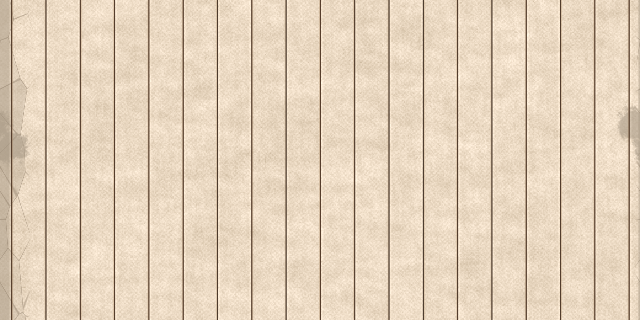
Write a WebGL 2 fragment shader that draws this pattern.

```glsl
#version 300 es
precision highp float;
// Cream woven cloth with nineteen thin dark vertical stripes and cracked, stained side edges.

uniform vec2 u_resolution;
out vec4 fragColor;

const vec3 CREAM = vec3(0.924, 0.855, 0.767);
const vec3 STAIN = vec3(0.69, 0.63, 0.55);
const vec3 CRACK = vec3(0.54, 0.47, 0.39);
const vec3 INK   = vec3(0.25, 0.19, 0.14);
const vec3 RIM   = vec3(0.76, 0.64, 0.50);
const float PITCH = 0.1072;         // stripe spacing, in canvas heights
const float FIRST_STRIPE = 0.0365;
const float TAU = 6.2831853;

float hash(vec2 p) {
    vec3 q = fract(p.xyx * vec3(0.1031, 0.1030, 0.0973));
    q += dot(q, q.yzx + 33.33);
    return fract((q.x + q.y) * q.z);
}

vec2 hash2(vec2 p) {
    return vec2(hash(p), hash(p + 57.3));
}

// Warped sines over five octaves, roughly -1 to 1.
float layeredSines(vec2 p) {
    float sum = 0.0, amp = 0.5;
    for (int i = 0; i < 5; i++) {
        sum += amp * sin(p.x + 1.7 * sin(p.y * 0.8)) * cos(p.y + 1.3 * sin(p.x * 0.7));
        p = mat2(1.4, 1.1, -1.1, 1.4) * p + 3.7;
        amp *= 0.68;
    }
    return sum;
}

// Cellular noise: xy is the nearest site, z the gap to the second nearest.
vec3 cells(vec2 p) {
    vec2 base = floor(p), site = vec2(0.0);
    float near = 9.0, next = 9.0;
    for (int y = -1; y <= 1; y++) {
        for (int x = -1; x <= 1; x++) {
            vec2 id = base + vec2(x, y);
            vec2 s = id + hash2(id);
            float d = distance(p, s);
            if (d < near) { next = near; near = d; site = s; }
            else next = min(next, d);
        }
    }
    return vec3(site, next - near);
}

// Sparse short scratches, one slanted stroke per chosen cell.
float flecks(vec2 p, float density) {
    vec2 id = floor(p), q = fract(p) - 0.5;
    float angle = TAU * hash(id + 9.1);
    vec2 dir = vec2(cos(angle), sin(angle));
    float along = max(abs(dot(q, dir)) - 0.18, 0.0);
    float d = length(vec2(along, dot(q, vec2(-dir.y, dir.x))));
    return step(1.0 - density, hash(id)) * (1.0 - smoothstep(0.02, 0.18, d));
}

// Round stain with a ragged border.
float blot(vec2 p, vec2 centre, float radius) {
    float ragged = 0.022 * layeredSines(p * 80.0);
    return 1.0 - smoothstep(-0.012, 0.012, length(p - centre) + ragged - radius);
}

// Brightness offset of the cloth: blotches, threads, weave and grain.
float clothTone(vec2 p) {
    float tone = 0.036 * layeredSines(p * vec2(8.0, 27.0));
    tone += 0.030 * layeredSines(p * vec2(34.0, 42.0) + 5.0);
    tone += 0.018 * layeredSines(p * vec2(150.0, 14.0) + 2.0);
    vec2 w = p * TAU / 0.0138;
    tone += 0.022 * sin(w.x) * sin(w.y + 0.6 * sin(w.x * 0.5));
    tone += 0.060 * (hash(floor(p * 260.0)) - 0.5);
    return tone - 0.05 * flecks(p * 74.0, 0.05) - 0.04 * flecks(p * 103.0 + 8.0, 0.04);
}

// Cracked patches and blots along the seam where the side edges meet.
vec3 wear(vec3 colour, vec2 p, float pixel) {
    vec2 q = p * vec2(14.0, 6.5) + vec2(0.0, 3.0);
    vec3 cell = cells(q);
    float shade = hash(cell.xy * 7.0);
    float reach = cell.x / 14.0 + 0.05 * (shade - 0.5);
    float worn = step(reach, 0.045) * step(-0.006, p.x) * (1.0 - smoothstep(0.07, 0.11, p.x));
    float strip = smoothstep(-0.006, 0.0, p.x) * (1.0 - smoothstep(0.025, 0.045, p.x));
    colour = mix(colour, STAIN, worn * (0.15 + 0.35 * shade));
    colour = mix(colour, STAIN, 0.5 * strip);
    float seam = 1.0 - smoothstep(0.004, 0.012 + pixel * 8.0, cell.z);
    float cracked = smoothstep(-0.02, 0.0, p.x) * (1.0 - smoothstep(0.08, 0.10, p.x));
    colour = mix(colour, CRACK, 0.4 * seam * cracked);
    float spots = max(blot(p, vec2(0.035, 0.54), 0.046), blot(p, vec2(-0.022, 0.61), 0.05));
    return mix(colour, STAIN * 0.96, 0.62 * spots);
}

// Dark stripes with a tan rim on one side and a pale rim on the other.
vec3 stripes(vec3 colour, float x, float pixel) {
    float t = (x - FIRST_STRIPE) / PITCH + 0.5;
    float index = floor(t);
    float d = (fract(t) - 0.5) * PITCH;
    float side = hash(vec2(index, 4.0)) < 0.65 ? 1.0 : -1.0;
    float rim = 1.0 - smoothstep(0.0005, 0.001 + 0.8 * pixel, abs(d + side * 0.0025));
    float glow = 1.0 - smoothstep(0.001, 0.002 + pixel, abs(d - side * 0.0045));
    float core = 1.0 - smoothstep(-0.5, 0.5, (abs(d) - 0.0018) / pixel);
    vec3 ink = INK + vec3(0.06, 0.02, 0.0) * hash(vec2(index, 11.0));
    colour = mix(colour + 0.045 * glow, RIM, 0.4 * rim);
    return mix(colour, ink, 0.95 * core);
}

void main() {
    float pixel = 1.0 / u_resolution.y;
    vec2 p = gl_FragCoord.xy * pixel;
    float width = u_resolution.x * pixel;
    vec2 seam = vec2(p.x - width * step(0.5 * width, p.x), p.y);
    vec3 colour = CREAM + clothTone(p) * vec3(0.95, 1.0, 1.12);
    colour = wear(colour, seam, pixel);
    fragColor = vec4(stripes(colour, p.x, pixel), 1.0);
}
```
